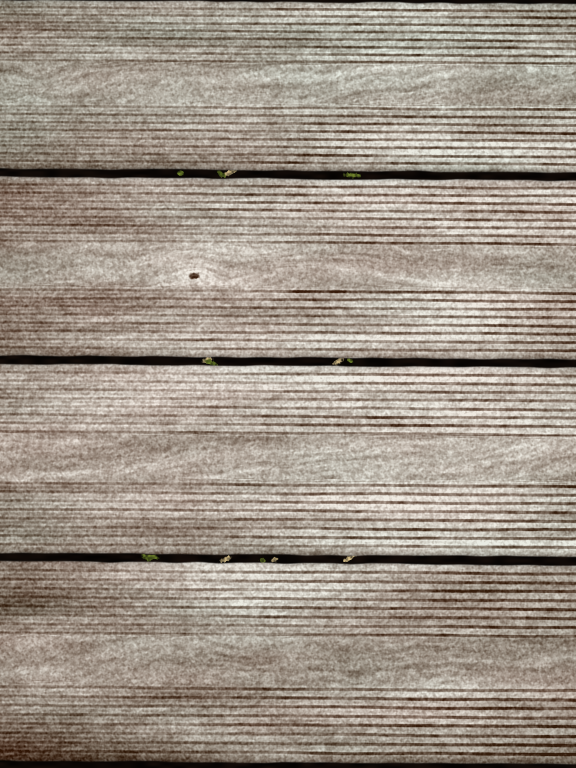
Reproduce this texture procedurally as a Shadertoy shader.

```glsl
float hash(vec2 p) {
    p = fract(p * vec2(0.1031, 0.1137));
    p += dot(p, p.yx + 33.33);
    return fract((p.x + p.y) * p.x * 57.3);
}

float noise(vec2 p) {
    vec2 i = floor(p), f = fract(p);
    f *= f * (3.0 - 2.0 * f);
    return mix(mix(hash(i), hash(i + vec2(1, 0)), f.x),
               mix(hash(i + vec2(0, 1)), hash(i + vec2(1, 1)), f.x), f.y);
}

float fbm(vec2 p) {
    float sum = 0.0, amp = 0.53;
    for (int i = 0; i < 4; i++) {
        sum += amp * noise(p);
        p = p * 2.03 + 17.1;
        amp *= 0.5;
    }
    return sum;
}

// Board coordinate: whole numbers are gap centres, boards widen downwards
float boardCoord(float y) {
    return (sqrt(0.04995 + 0.0268 * max(y + 0.003, -1.0)) - 0.2235) / 0.0134;
}

// Small leaves and moss lodged in one gap; rgb and coverage
vec4 debris(vec2 p, float gapId, float px) {
    vec4 result = vec4(0);
    for (int i = 0; i < 7; i++) {
        vec2 seed = vec2(float(i) * 7.3 + 3.0, gapId * 19.7 + 5.0);
        float kind = hash(seed + 31.0);
        vec2 d = p - vec2(0.14 + 0.34 * hash(seed), 0.005 * hash(seed + 11.0) - 0.002);
        d.y += d.x * (kind - 0.5);
        vec2 size = vec2(0.004 + 0.007 * hash(seed + 23.0), 0.0035);
        float dist = (length(d / size) - 1.0 + 0.7 * (noise(p * 420.0) - 0.5)) * size.y;
        vec3 col = mix(vec3(0.36, 0.42, 0.14), vec3(0.72, 0.64, 0.46), step(0.55, kind));
        col *= 0.45 + 0.8 * noise(p * 330.0 + 9.0);
        float a = smoothstep(px, -px, dist) * step(0.3, hash(seed + 47.0));
        result = mix(result, vec4(col, 1), a);
    }
    return result;
}

void mainImage(out vec4 fragColor, in vec2 fragCoord) {
    float px = 1.0 / iResolution.y;
    vec2 p = vec2(fragCoord.x, iResolution.y - fragCoord.y) * px;
    float side = fragCoord.x / iResolution.x;
    float row = boardCoord(p.y - 0.005 * (side - 0.5));
    float id = floor(row), f = fract(row);
    float pitch = 0.2235 + 0.0134 * row;
    vec2 q = p + vec2(id * 5.7, id * 3.1 + 2.0);

    // Knot on the second board bends the grain around itself
    vec2 k = (p - vec2(0.253, 0.359)) * vec2(1.0, 1.6);
    float knotDist = length(k);
    float knot = id == 1.0 ? exp(-knotDist * 24.0) : 0.0;

    // Smooth centre strip between two grooved bands
    float band = smoothstep(0.365, 0.39, f) * smoothstep(0.62, 0.595, f);
    float bend = fbm(q * vec2(6, 11)) - 0.5;
    float slant = band * (0.13 * p.x * (hash(vec2(id, 4)) - 0.3) + 0.05 * bend) + 0.035 * knot;
    vec2 g = vec2(q.x, q.y + slant);

    // Weathered grain from broad stains to fine fibres and tilted speckle
    float streak = fbm(g * vec2(6, 85)) - 0.5;
    float fibre = noise(mat2(0.99, 0.1, -0.1, 0.99) * g * vec2(70, 330)) - 0.5;
    float speck = noise(mat2(0.8, 0.6, -0.6, 0.8) * q * 330.0 + 40.0) - 0.5;
    float grit = noise(mat2(0.6, -0.8, 0.8, 0.6) * q * 490.0 + 90.0) - 0.5;
    float stain = fbm(q * vec2(3.5, 14) + 8.0) - 0.5;
    float tone = 0.81 + 0.6 * streak + 0.26 * fibre + 0.36 * speck + 0.28 * grit + 0.7 * stain;
    tone += 0.12 * side;

    // Grooves fade and double to the left, deepen to the right
    float wobble = 0.13 * (noise(vec2(q.x * 9.0, floor(f * 23.0))) - 0.5);
    float wave = abs(fract(f * 23.0 + wobble) - 0.5);
    float wear = fbm(vec2(q.x * 11.0, floor(f * 23.0) * 2.7 + id * 31.0));
    float depth = mix(0.25, 0.9, smoothstep(0.1, 0.9, side + 0.6 * (wear - 0.5)));
    float grooved = (1.0 - band) * smoothstep(0.035, 0.06, f) * smoothstep(0.965, 0.935, f);
    float softness = px * 23.0 / pitch;
    float line = smoothstep(0.15 + softness, 0.15 - softness * 0.7, wave);
    float chip = 0.65 + 0.7 * noise(q * vec2(90, 240));
    tone -= grooved * depth * (line * chip * (0.45 + 0.7 * wear) - 0.19);
    float fine = 0.5 + 0.5 * cos(f * 289.0 + wobble * 6.0);
    tone -= grooved * 0.18 * (1.0 - side) * (fine - 0.3);

    // Bleached patches on the strip, pale halo around the knot
    float bleach = smoothstep(0.75, 0.0, side) * step(0.5, id);
    tone += band * (0.3 * bleach * (0.6 + bend * 2.0) - 0.02);
    tone += band * 0.07 * sin(g.y * 420.0 + bend * 9.0) * (0.3 + noise(q * 12.0));
    tone += 0.45 * knot;
    float core = id == 1.0 ? smoothstep(0.009, 0.004, knotDist + 0.003 * speck) : 0.0;
    tone -= 1.2 * core;

    // Rounded board edges and darkening toward the corners
    tone -= 0.24 * smoothstep(0.935, 0.975, f);
    tone += 0.12 * smoothstep(0.055, 0.03, f);
    vec2 c = vec2(side, p.y) - vec2(0.58, 0.46);
    tone -= 0.85 * dot(c, c);

    tone = clamp(tone, -0.35, 1.25);
    vec3 col = mix(vec3(0.34, 0.265, 0.205), vec3(0.81, 0.79, 0.75), tone);
    float warm = fbm(q * vec2(5, 22) + 60.0) - 0.5 + (id == 0.0 ? -0.2 : 0.08);
    col += warm * vec3(0.05, -0.015, -0.01);
    col = mix(col, vec3(0.36, 0.23, 0.16), grooved * line * depth * 0.2);

    // Dark gaps with ragged edges and a soft shadow
    float gapId = floor(row + 0.5);
    float gapY = (row - gapId) * pitch;
    float halfGap = 0.0053 + 0.0018 * (noise(vec2(p.x * 35.0, row > gapId ? 3.0 : 8.0) + gapId * 9.0) - 0.5);
    float edge = abs(gapY) - halfGap;
    col *= 1.0 - 0.35 * exp(-max(edge, 0.0) * 600.0);
    vec3 gapCol = vec3(0.05, 0.03, 0.02) * (0.4 + 1.2 * noise(p * vec2(60, 200)));
    vec4 litter = debris(vec2(p.x, gapY), gapId, px);
    float inner = step(0.5, gapId) * step(gapId, 3.5);
    gapCol = mix(gapCol, litter.rgb, litter.a * inner);
    col = mix(col, gapCol, smoothstep(px, -px, edge));

    fragColor = vec4(clamp(col, 0.0, 1.0), 1.0);
}
```
